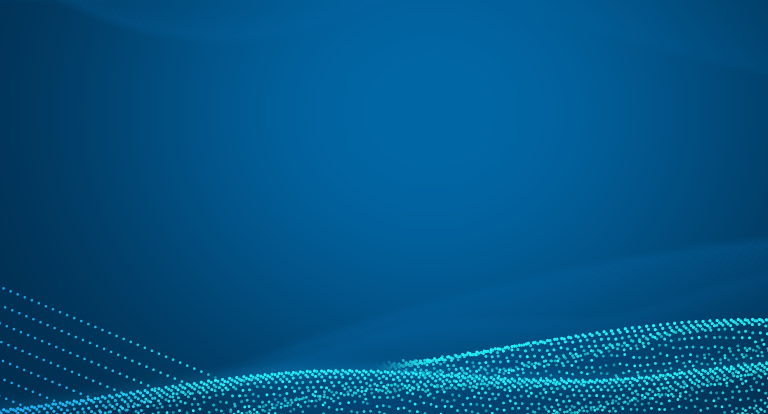
Write a Shadertoy shader that draws this background.

```glsl
// Deep blue backdrop with faint veils and glowing waves of cyan dots along the bottom.

float hash(vec2 p) {
    return fract(sin(dot(p, vec2(127.1, 311.7))) * 4375.85);
}

// Height of the bright crest where the dotted sheets meet.
float crestHeight(float x) {
    return 0.105 * smoothstep(-0.1, 0.45, x)
         - 0.024 * smoothstep(0.44, 0.75, x)
         + 0.045 * smoothstep(0.76, 1.05, x);
}

// Upper border of the sheet rising to the right.
float shoulderHeight(float x) {
    return 0.1 + 0.128 * smoothstep(0.36, 0.98, x);
}

// Soft translucent fold: clearest at depth zero, fading with depth.
float veil(float depth, float thickness) {
    return smoothstep(-0.014, 0.02, depth) * exp(-max(depth, 0.0) / thickness);
}

// Centre of the nearest dot column; the offset staggers the rows.
float snapColumn(float x, float offset) {
    const float spacing = 0.0092;
    return (floor(x / spacing - offset) + 0.5 + offset) * spacing;
}

float disc(vec2 uv, vec2 center, float radius) {
    vec2 d = (uv - center) * vec2(iResolution.x / iResolution.y, 1.0);
    float aa = 0.6 / iResolution.y;
    return 1.0 - smoothstep(radius - aa, radius + aa, length(d));
}

// Dot shifted at random, more so for looser rows.
float looseDot(vec2 uv, vec2 center, float row, float looseness, float radius) {
    vec2 cell = vec2(floor(center.x * 500.0), row);
    vec2 shift = vec2(hash(cell), hash(cell + 41.0)) - 0.5;
    float light = 1.0 - 0.55 * looseness * hash(cell + 83.0);
    return light * disc(uv, center + shift * vec2(0.004, 0.011) * looseness, radius);
}

// Sheet falling from the crest to the lower border, with crossing folds.
float frontSheet(vec2 uv) {
    float sum = 0.0;
    for (int i = 0; i < 14; i++) {
        float row = float(i), t = row / 13.0;
        float x = snapColumn(uv.x, fract(row * 0.37));
        float ripple = 0.017 * t * sin(x * 17.0 + t * 9.0);
        float y = crestHeight(x) - 0.125 * pow(t, 1.4) + ripple;
        sum = max(sum, looseDot(uv, vec2(x, y), row, min(1.0, 0.15 + t * 1.6), 0.0038 - 0.0006 * t));
    }
    return sum;
}

// Sheet stretched between the right shoulder and the crest.
float rearSheet(vec2 uv) {
    float sum = 0.0;
    for (int i = 0; i < 11; i++) {
        float row = float(i), t = row / 10.0;
        float x = snapColumn(uv.x, fract(row * 0.29));
        float ripple = 0.045 * t * (1.0 - t) * sin(x * 19.0 + t * 8.0);
        float y = mix(shoulderHeight(x), crestHeight(x), pow(t, 1.35)) + ripple;
        float looseness = min(1.0, 0.1 + 1.6 * t);
        sum = max(sum, looseDot(uv, vec2(x, y), row + 20.0, looseness, 0.0039 - 0.0007 * t));
    }
    return sum * smoothstep(0.48, 0.56, uv.x);
}

// Parallel dotted threads descending from the left border.
float leftThreads(vec2 uv) {
    float sum = 0.0;
    for (int i = 0; i < 7; i++) {
        float x = snapColumn(uv.x, fract(float(i) * 0.23));
        float y = 0.307 - 0.044 * float(i) - 0.78 * x;
        sum = max(sum, disc(uv, vec2(x, y), 0.0031));
    }
    return sum * step(crestHeight(uv.x), uv.y) * (1.0 - smoothstep(0.26, 0.3, uv.x));
}

void mainImage(out vec4 fragColor, in vec2 fragCoord) {
    vec2 uv = fragCoord / iResolution.xy;

    // Radial backdrop, brightest above the middle
    float falloff = length((uv - vec2(0.56, 0.73)) * vec2(1.0, 0.62));
    vec3 color = mix(vec3(0.005, 0.4, 0.645), vec3(0.005, 0.185, 0.32),
                     smoothstep(0.05, 0.69, falloff));

    // Folds on the lower right
    vec3 veilColor = vec3(0.01, 0.4, 0.65);
    float s = uv.x - 0.27;
    float upperFold = 0.094 + 0.713 * s - 0.355 * s * s;
    float lowerFold = 0.1 + 0.13 * smoothstep(0.27, 0.6, uv.x)
                    + 0.12 * smoothstep(0.75, 1.05, uv.x);
    float reveal = smoothstep(0.24, 0.4, uv.x);
    float weave = 0.88 + 0.12 * sin(uv.x * 520.0 + uv.y * 90.0) * sin(uv.y * 330.0 - uv.x * 140.0);
    color = mix(color, veilColor, 0.4 * weave * reveal * veil(upperFold - uv.y, 0.12));
    color = mix(color, veilColor, 0.33 * reveal * veil(lowerFold - uv.y, 0.045)
                                  * (1.0 - 0.4 * smoothstep(0.6, 0.9, uv.x)));

    // Folds hanging from the top
    float leftFold = 0.9 + 2.2 * (uv.x - 0.29) * (uv.x - 0.29);
    float r = max(uv.x - 0.638, 0.0);
    float rightFold = 1.0 - 0.62 * r + 0.33 * r * r;
    color = mix(color, veilColor, 0.35 * weave * veil(uv.y - leftFold, 0.06));
    color = mix(color, veilColor, 0.2 * weave * veil(uv.y - rightFold, 0.12));

    // Haze along the crest
    float crestGap = (uv.y - crestHeight(uv.x)) / 0.022;
    color += vec3(0.01, 0.06, 0.07) * exp(-crestGap * crestGap);

    // Dots, bluer toward the left
    vec3 dotColor = mix(vec3(0.12, 0.7, 0.98), vec3(0.14, 0.96, 0.98),
                        smoothstep(0.0, 0.3, uv.x));
    float dots = max(frontSheet(uv), rearSheet(uv));
    dots = max(dots, 0.85 * leftThreads(uv));
    color = mix(color, dotColor, dots);

    fragColor = vec4(color, 1.0);
}
```
